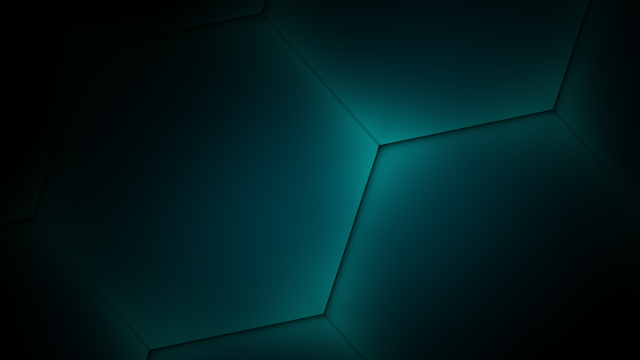
Give the GLSL for this background, as a Shadertoy shader.

```glsl
// Large tilted hexagonal panels in dark teal, lit from behind along their seams.
// A hexagonal lattice gives seam and corner distances; an oblique Gaussian
// light field tints them, and each raised panel casts a short soft shadow.

const float TILT = 0.204;
const float HEX_RADIUS = 0.493;
const vec2 HEX_CENTER = vec2(0.5706, 0.4965);
const vec2 LIGHT_CENTER = vec2(0.972, 0.456);
const vec2 LIGHT_SPREAD = vec2(0.44, 0.29);
const vec3 PANEL_COLOR = vec3(0.0, 0.235, 0.275);
const vec3 GLOW_COLOR = vec3(0.02, 0.275, 0.245);

vec2 direction(float angle) {
    return vec2(cos(angle), sin(angle));
}

// Coordinates of p in axes turned by the given angle
vec2 toAxes(vec2 p, float angle) {
    vec2 axis = direction(angle);
    return vec2(dot(p, axis), dot(p, vec2(-axis.y, axis.x)));
}

// Position relative to the nearest hexagon center
vec2 hexLocal(vec2 p, float radius) {
    vec2 period = radius * vec2(3.0, sqrt(3.0));
    vec2 a = mod(p + 0.5 * period, period) - 0.5 * period;
    vec2 b = mod(p, period) - 0.5 * period;
    return dot(a, a) < dot(b, b) ? a : b;
}

float cornerDistance(vec2 q, float radius) {
    q = abs(q);
    vec2 upperCorner = radius * direction(radians(60.0));
    return min(length(q - vec2(radius, 0.0)), length(q - upperCorner));
}

float gaussian(vec2 v) {
    return exp(-0.5 * dot(v, v));
}

// x: distance to the closest seam, y: light left by the panel shadows
vec2 seams(vec2 q, float radius) {
    float nearest = radius;
    float visible = 1.0;
    vec2 toLight = direction(radians(120.0));
    for (int i = 0; i < 6; i++) {
        vec2 normal = direction(radians(30.0 + 60.0 * float(i)));
        float d = max(radius * sqrt(0.75) - dot(q, normal), 0.0);
        float facing = dot(normal, toLight);
        float amount = max(facing, 0.0);
        float strength = mix(0.35, 0.9, amount) * step(-0.1, facing);
        visible *= 1.0 - strength * exp(-d / mix(0.003, 0.012, amount));
        nearest = min(nearest, d);
    }
    return vec2(nearest, visible);
}

vec3 shade(vec2 p) {
    vec2 q = hexLocal(toAxes(p - HEX_CENTER, TILT), HEX_RADIUS);
    vec2 seam = seams(q, HEX_RADIUS);

    // Broad light, longer along its rising diagonal
    vec2 fromLight = toAxes(p - LIGHT_CENTER, radians(31.0));
    float field = gaussian(fromLight / LIGHT_SPREAD);
    float panelLight = max(1.06 * field - 0.05, 0.0);
    float glowLight = pow(field, 0.8);

    // Light leaking through seams, strongest at the corners
    float corner = cornerDistance(q, HEX_RADIUS);
    float leak = 0.65 * exp(-seam.x / 0.075)
               + 0.55 * gaussian(vec2(corner / 0.1, 0.0));

    return (PANEL_COLOR * panelLight + GLOW_COLOR * glowLight * leak) * seam.y;
}

void mainImage(out vec4 fragColor, in vec2 fragCoord) {
    // Four samples per pixel smooth the panel edges
    vec3 color = vec3(0.0);
    for (int i = 0; i < 4; i++) {
        vec2 offset = vec2(i % 2, i / 2) * 0.5 - 0.25;
        color += 0.25 * shade((fragCoord + offset) / iResolution.y);
    }
    fragColor = vec4(color, 1.0);
}
```
